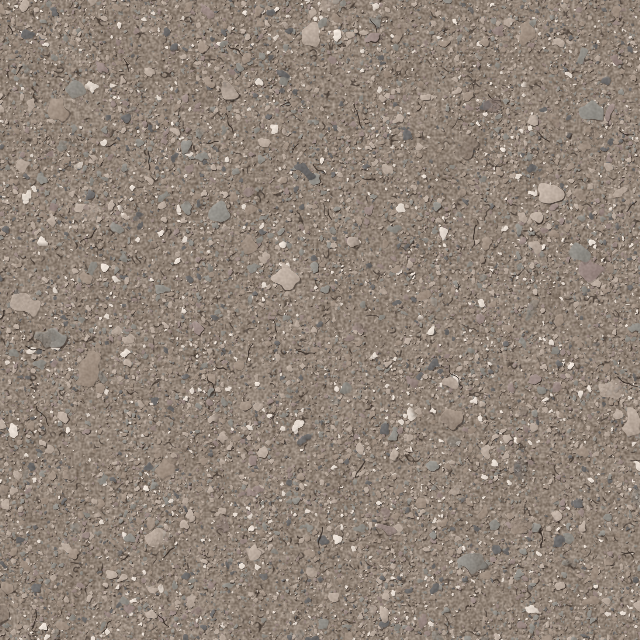
This texture is drawn by a three.js fragment shader. Its source:

```glsl
// Gritty brown earth strewn with small stones, chalk chips and dark twigs.
// Jittered cell layers, from fine grit to pebbles, are laid over gradient
// noise soil; each stone has a warped outline and a shadow at lower right.

#define SOIL   vec3(0.565, 0.510, 0.460)
#define TAN    vec3(0.640, 0.575, 0.520)
#define PALE   vec3(0.745, 0.685, 0.635)
#define GREY   vec3(0.570, 0.560, 0.535)
#define PINK   vec3(0.610, 0.540, 0.520)
#define SLATE  vec3(0.420, 0.415, 0.415)
#define CHALK  vec3(0.930, 0.890, 0.850)
#define SHADE  vec3(0.190, 0.155, 0.135)
#define SHADOW_DIR vec2(0.65, -0.76)
#define EDGE   0.0009
#define GRAIN  0.17
#define CLUSTERING 1.3

varying vec2 vUv;

vec4 hash4(vec2 p) {
  vec4 q = fract(p.xyxy * vec4(0.1031, 0.1030, 0.0973, 0.1099));
  q += dot(q, q.wzxy + 33.33);
  return fract((q.xxyz + q.yzzw) * q.zywx);
}

vec2 direction(float turn) {
  return vec2(cos(6.2832 * turn), sin(6.2832 * turn));
}

float corner(vec2 cell, vec2 offset) {
  return dot(direction(hash4(cell).x), offset);
}

float gradientNoise(vec2 p) {
  vec2 i = floor(p), f = fract(p), x = vec2(1.0, 0.0);
  vec2 u = f * f * f * (f * (f * 6.0 - 15.0) + 10.0);
  return mix(mix(corner(i, f), corner(i + x, f - x), u.x),
             mix(corner(i + x.yx, f - x.yx), corner(i + 1.0, f - 1.0), u.x), u.y);
}

vec2 rotate(vec2 p, vec2 axis) {
  return vec2(dot(p, axis), dot(p, vec2(-axis.y, axis.x)));
}

// Stone colour for a random pick; the top chalkShare of picks are white.
vec3 stoneColor(float pick, float chalkShare) {
  vec3 c = mix(TAN, PALE, step(0.28, pick));
  c = mix(c, GREY, step(0.52, pick));
  c = mix(c, PINK, step(0.72, pick));
  c = mix(c, SLATE, step(0.84, pick));
  return mix(c, CHALK, step(1.0 - chalkShare, pick));
}

// One layer of stones, with 'scale' cells across the canvas.
vec3 scatterStones(vec3 color, vec2 uv, float scale, float amount, float chalkShare) {
  vec2 p = uv * scale + scale * 0.37;
  float edge = EDGE * scale;
  vec2 warp = 0.28 * vec2(gradientNoise(p * 2.1), gradientNoise(p * 2.1 + 57.0));
  float density = amount * (1.0 + CLUSTERING * gradientNoise(uv * 11.0 + 3.0));
  for (int y = -1; y <= 1; y++) {
    for (int x = -1; x <= 1; x++) {
      vec2 cell = floor(p) + vec2(x, y);
      vec4 place = hash4(cell + 11.0), look = hash4(cell + 203.0);
      float present = smoothstep(-0.03, 0.03, density - place.z);
      vec2 d = p + warp - cell - 0.2 - 0.6 * place.xy;
      float radius = 0.19 + 0.27 * place.w * place.w;
      float stretch = 1.0 + 0.4 * look.y;
      vec2 axis = direction(look.x), squash = vec2(1.0 / stretch, stretch);
      vec2 drop = SHADOW_DIR * (0.0013 * scale + 0.10 * radius);
      float bodyDist = length(rotate(d, axis) * squash) - radius;
      float shadowDist = length(rotate(d - drop, axis) * squash) - radius;
      float shadow = 1.0 - smoothstep(-edge, edge, shadowDist);
      float body = 1.0 - smoothstep(-edge, edge, bodyDist);
      float slope = dot(d, SHADOW_DIR) / radius;
      vec3 stone = stoneColor(look.z, chalkShare) - 0.035 * slope + 0.07 * (look.w - 0.5);
      color = mix(color, SHADE, present * shadow * mix(0.1, 0.85, look.w * look.w));
      color = mix(color, stone, present * body * 0.94);
    }
  }
  return color;
}

// Sparse thin dark twigs, slightly bent.
vec3 scatterTwigs(vec3 color, vec2 uv, float scale, float amount) {
  vec2 p = uv * scale;
  vec2 bend = 0.12 * vec2(gradientNoise(p * 4.0), gradientNoise(p * 4.0 + 31.0));
  float width = 0.0009 * scale, edge = EDGE * scale;
  for (int y = -1; y <= 1; y++) {
    for (int x = -1; x <= 1; x++) {
      vec2 cell = floor(p) + vec2(x, y);
      vec4 h = hash4(cell + 71.0);
      vec2 d = rotate(p + bend - cell - h.xy, direction(h.z));
      d.x = max(abs(d.x) - mix(0.1, 0.32, h.y), 0.0);
      float twig = 1.0 - smoothstep(width - edge, width + edge, length(d));
      color = mix(color, SHADE, twig * step(h.w, amount) * 0.85);
    }
  }
  return color;
}

void main() {
  // Soil: broad patches and fine grain.
  float grain = gradientNoise(vUv * 235.0) + 0.7 * gradientNoise(vUv * 120.0 + 9.0);
  vec3 color = SOIL + 0.05 * gradientNoise(vUv * 14.0) + GRAIN * 0.7 * grain;
  // Short curved crevices where a contour line meets a sparse mask.
  float crevice = 1.0 - smoothstep(0.03, 0.13, abs(gradientNoise(vUv * 75.0 + 5.0)));
  color = mix(color, SHADE, 0.6 * crevice * smoothstep(0.15, 0.4, gradientNoise(vUv * 48.0)));
  // Stones from grit to pebbles, with twigs between.
  color = scatterStones(color, vUv, 185.0, 0.48, 0.07);
  color = scatterStones(color, vUv, 98.0, 0.42, 0.08);
  color = scatterStones(color, vUv, 52.0, 0.24, 0.07);
  color = scatterTwigs(color, vUv, 17.0, 0.16);
  color = scatterStones(color, vUv, 23.0, 0.08, 0.0);
  gl_FragColor = vec4(color + GRAIN * 0.3 * grain, 1.0);
}
```
